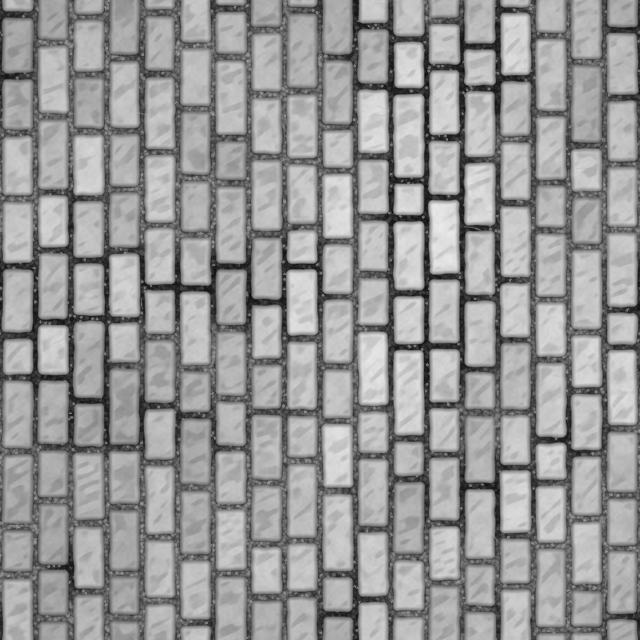
A Shadertoy shader for this texture:

```glsl
// Grey cobbled paving: running columns of upright rounded setts of uneven length.
// Each sett is a rounded box between jittered row bounds, with slanted smears on its
// face; the joints hold cellular grit, moss and loose straws. All noise wraps.

const float COLUMNS = 18.0;
const float ROWS = 10.0;               // setts per column
const float LENGTH_JITTER = 0.46;      // shift of each bound, in rows
const vec2  JOINT = vec2(0.0033, 0.0040);  // half widths of the joints
const float CORNER = 0.0075;
const float BEVEL = 0.0080;
const float EDGE_WOBBLE = 0.0022;
const float STONE = 0.755;
const float STONE_VARIATION = 0.12;
const float SMEAR = 0.095;
const float JOINT_DARK = 0.17;
const float JOINT_MOSSY = 0.43;
const float STRAW = 0.70;
const int   STRAWS = 36;
const float TAU = 6.2831853;

float hash(vec2 p) {
    vec3 q = fract(p.xyx * 0.1031);
    q += dot(q, q.yzx + 33.33);
    return fract((q.x + q.y) * q.z);
}

// Value noise repeating after a whole number of cells
float noise(vec2 p, float period) {
    vec2 i = floor(p), f = fract(p);
    f = f * f * (3.0 - 2.0 * f);
    vec2 a = mod(i, period), b = mod(i + 1.0, period);
    return mix(mix(hash(a), hash(vec2(b.x, a.y)), f.x),
               mix(hash(vec2(a.x, b.y)), hash(b), f.x), f.y);
}

// Wrapped cellular noise: distance to the nearest grain, and its random shade
vec2 grains(vec2 uv, float count) {
    vec2 p = uv * count, i = floor(p);
    vec2 nearest = vec2(9.0, 0.0);
    for (int y = -1; y <= 1; y++)
    for (int x = -1; x <= 1; x++) {
        vec2 c = i + vec2(x, y), id = mod(c, count);
        vec2 spot = c + vec2(hash(id + 17.0), hash(id + 71.0));
        float d = length(p - spot);
        if (d < nearest.x) nearest = vec2(d, hash(id + 137.0));
    }
    return nearest;
}

vec2 turn(vec2 p, float a) {
    float c = cos(a), s = sin(a);
    return vec2(c * p.x + s * p.y, c * p.y - s * p.x);
}

float rowBound(float column, float k) {
    return k + (hash(vec2(column + 5.0, mod(k, ROWS) + 40.0)) - 0.5) * LENGTH_JITTER;
}

// Broad light and dark areas of the paving
float broadTone(vec2 uv) {
    return 0.035 * cos(TAU * (uv.x - 0.68)) + 0.025 * cos(TAU * (uv.y - 0.55))
         + 0.025 * sin(TAU * (2.0 * uv.x - uv.y + 0.65));
}

// Coverage of thin curved straws scattered on the torus
float straws(vec2 uv, float pixel) {
    float cover = 0.0;
    for (int n = 0; n < STRAWS; n++) {
        float s = float(n);
        vec2 spot = vec2(hash(vec2(s, 3.0)), hash(vec2(s, 9.0)));
        vec2 p = turn(fract(uv - spot + 0.5) - 0.5, TAU * hash(vec2(s, 21.0)));
        float reach = mix(0.004, 0.013, hash(vec2(s, 33.0)));
        p.y += 35.0 * p.x * p.x * (hash(vec2(s, 45.0)) - 0.5);
        float d = length(vec2(max(abs(p.x) - reach, 0.0), p.y)) - 0.0005;
        cover = max(cover, 1.0 - smoothstep(-pixel, pixel, d));
    }
    return cover;
}

void mainImage(out vec4 fragColor, in vec2 fragCoord) {
    vec2 uv = fragCoord / iResolution.xy;
    float pixel = 1.0 / min(iResolution.x, iResolution.y);

    // Find the sett and its local frame
    float column = floor(uv.x * COLUMNS);
    float y = uv.y * ROWS + 0.5 * mod(column, 2.0) + 0.4 * hash(vec2(column, 8.0));
    float k = floor(y);
    if (y < rowBound(column, k)) k -= 1.0;
    else if (y >= rowBound(column, k + 1.0)) k += 1.0;
    float low = rowBound(column, k), high = rowBound(column, k + 1.0);
    vec2 id = vec2(column, mod(k, ROWS));
    float r1 = hash(id + 101.0), r2 = hash(id + 211.0), r3 = hash(id + 307.0);
    vec2 p = vec2((fract(uv.x * COLUMNS) - 0.5) / COLUMNS, (y - 0.5 * (low + high)) / ROWS);
    vec2 halfSize = 0.5 * vec2(1.0 / COLUMNS, (high - low) / ROWS) - JOINT - 0.0010 * vec2(r2, r3);
    vec2 q = abs(turn(p, (r1 - 0.5) * 0.03)) - halfSize + CORNER;
    float d = length(max(q, 0.0)) + min(max(q.x, q.y), 0.0) - CORNER;
    d += EDGE_WOBBLE * (noise(uv * 70.0, 70.0) - 0.5);

    // Stone face: tone, slanted smears, fine mottling, worn rim
    float fine = noise(uv * 230.0, 230.0) - 0.5;
    float mottle = noise(uv * 64.0, 64.0) - 0.5;
    float light = broadTone(uv);
    float inner = smoothstep(0.003, 0.012, -d);
    vec2 slant = turn(p, mix(0.35, 0.85, r2)) * vec2(48.0, 125.0);
    float smear = smoothstep(0.48, 0.82, noise(slant + 60.0 + 400.0 * vec2(r1, r3), 512.0));
    float stone = STONE + light + (r1 - 0.5) * STONE_VARIATION;
    stone += 0.05 * mottle + 0.035 * fine - SMEAR * smear * inner;
    stone *= mix(0.60, 1.0, smoothstep(-0.001, BEVEL, -d));

    // Joint: mossy grit, darkest under the lower edge of a sett
    vec2 grit = grains(uv, 170.0);
    float moss = smoothstep(0.25, 0.8, noise(uv * 9.0, 9.0) - 2.0 * light);
    float joint = mix(JOINT_DARK, JOINT_MOSSY, moss) + 0.16 * (grit.y - 0.45);
    joint *= 1.15 - 0.5 * grit.x + 0.4 * fine;
    joint *= mix(p.y < 0.0 ? 0.65 : 0.85, 1.0, smoothstep(0.0, 0.003, d));

    // Combine, then add crumbs near the joints and straws on top
    float grey = mix(stone, joint, smoothstep(-pixel, pixel, d));
    float crumb = step(0.90, grit.y) * (1.0 - smoothstep(0.2, 0.5, grit.x));
    grey = mix(grey, 0.56, 0.65 * crumb * smoothstep(-0.003, 0.001, d));
    grey = mix(grey, STRAW, 0.6 * straws(uv, pixel));
    fragColor = vec4(vec3(clamp(grey, 0.0, 1.0)), 1.0);
}
```
